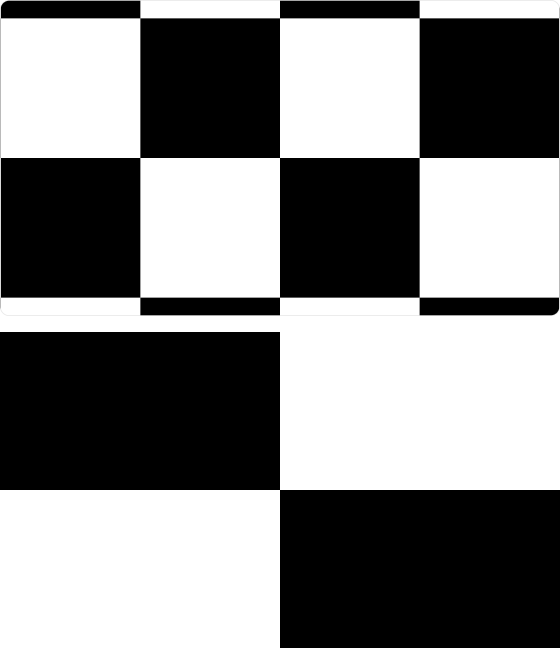
Top: the whole. Bottom: its middle third, enlarged.
This pattern is drawn by a Shadertoy shader. Its source:

```glsl
// Black and white checkerboard centred in a thin, pale frame with rounded corners.
#define CELLS_ACROSS 4.0
#define BORDER_WIDTH 0.0013
#define CORNER_RADIUS 0.0165
#define DARK_COLOR vec3(0.0)
#define LIGHT_COLOR vec3(1.0)
#define BORDER_COLOR vec3(0.9)

// Signed distance to a rounded box.
float roundedBox(vec2 p, vec2 halfSize, float radius) {
    vec2 q = abs(p) - halfSize + radius;
    return length(max(q, 0.0)) + min(max(q.x, q.y), 0.0) - radius;
}

// Area covered by a shape at a signed distance, smoothed over one pixel.
float coverage(float dist, float pixel) {
    return clamp(0.5 - dist / pixel, 0.0, 1.0);
}

// Checker mask: 1 on light cells, 0 on dark cells.
float checker(vec2 p, float cell, float pixel) {
    vec2 edgeDist = (0.5 - abs(mod(p / cell + 0.5, 2.0) - 1.0)) * cell;
    vec2 side = clamp(2.0 * edgeDist / pixel, -1.0, 1.0);
    return 0.5 + 0.5 * side.x * side.y;
}

void mainImage(out vec4 fragColor, in vec2 fragCoord) {
    // Canvas width is one unit, with the origin in the middle.
    float pixel = 1.0 / iResolution.x;
    vec2 halfSize = 0.5 * iResolution.xy * pixel;
    vec2 p = fragCoord * pixel - halfSize;

    // Square cells fill the width inside the border.
    float cell = (1.0 - 2.0 * BORDER_WIDTH) / CELLS_ACROSS;
    vec3 board = mix(DARK_COLOR, LIGHT_COLOR, checker(p, cell, pixel));

    // Layer the frame and the board over the light ground.
    float frame = roundedBox(p, halfSize, CORNER_RADIUS);
    vec3 color = mix(LIGHT_COLOR, BORDER_COLOR, coverage(frame, pixel));
    color = mix(color, board, coverage(frame + BORDER_WIDTH, pixel));

    fragColor = vec4(color, 1.0);
}
```
